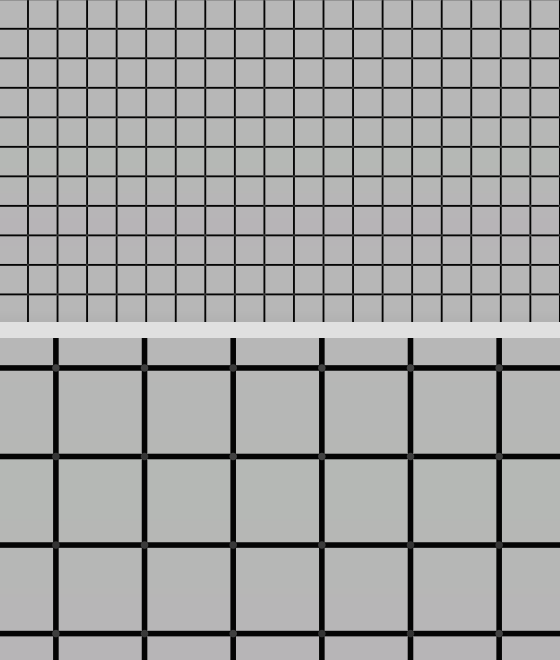
Top: the whole. Bottom: its middle third, enlarged.
Give the GLSL for this pattern, as a WebGL 1 fragment shader.

```glsl
precision highp float;
// Pale grey square tiles split by thin black lines, with a faint dot at each crossing.
uniform vec2 u_resolution;

#define CELLS vec2(18.95, 10.91)   // repeats across and down
#define OFFSET vec2(0.947, 0.935)  // position of the first lines, in cells
#define LINE_WIDTH 0.063           // in cells
#define DOT_RADIUS 0.042           // in cells
#define TILE_COLOR vec3(0.717)
#define LINE_COLOR vec3(0.015)
#define DOT_COLOR vec3(0.23)
#define TINT 0.010                 // strength of the colour bands
#define DOT_VARIATION 0.3

float hash(vec2 p) {
  return fract(sin(dot(p, vec2(127.1, 311.7))) * 43758.5453);
}

// Smooth band of unit height around a centre
float band(float x, float center, float width) {
  float t = (x - center) / width;
  return exp(-t * t);
}

// Share of a pixel lying inside an edge at signed distance d
float coverage(float d, float pixel) {
  return clamp(0.5 - d / pixel, 0.0, 1.0);
}

void main() {
  vec2 uv = gl_FragCoord.xy / u_resolution;
  vec2 grid = uv * CELLS - OFFSET;
  vec2 pixel = CELLS / u_resolution;

  // Offset from the nearest crossing
  vec2 crossing = floor(grid + 0.5);
  vec2 local = grid - crossing;

  // Tiles with very faint green and violet bands and a soft lower edge
  vec3 color = TILE_COLOR;
  color += TINT * band(uv.y, 0.51, 0.09) * vec3(-0.6, 0.3, -0.8);
  color += TINT * band(uv.y, 0.30, 0.08) * vec3(0.2, -1.0, 0.2);
  color -= 0.02 * (1.0 - smoothstep(0.0, 0.04, uv.y));

  // Grid lines
  vec2 edge = abs(local) - 0.5 * LINE_WIDTH;
  float line = max(coverage(edge.x, pixel.x), coverage(edge.y, pixel.y));
  color = mix(color, LINE_COLOR, line);

  // Worn dots where lines cross
  float dotMask = coverage(length(local) - DOT_RADIUS, max(pixel.x, pixel.y));
  float wear = 1.0 + DOT_VARIATION * (hash(crossing) - 0.5);
  color = mix(color, DOT_COLOR * wear, dotMask);

  gl_FragColor = vec4(color, 1.0);
}
```
